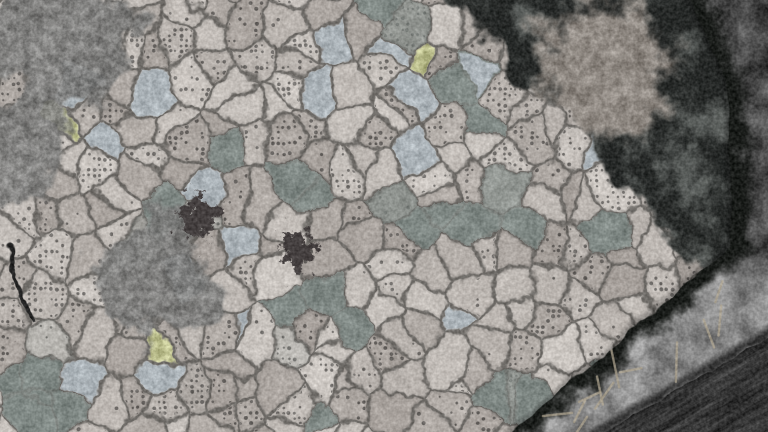
This texture is drawn by a Shadertoy shader. Its source:

```glsl
// Lichen-crusted boulder: pale plates parted by dark seams, with grey-green
// patches, pits and a shaded flank, above a crevice with wood and straw.
// Plates are a warped, weighted Voronoi; stains and grain are gradient noise.

vec2 hash2(vec2 p) {
    vec3 q = fract(p.xyx * vec3(0.1031, 0.1030, 0.0973));
    q += dot(q, q.yzx + 33.33);
    return fract((q.xx + q.yz) * q.zy);
}

float corner(vec2 cell, vec2 offset) {
    float angle = 6.2832 * hash2(cell).x;
    return dot(vec2(cos(angle), sin(angle)), offset);
}

float noise(vec2 p) {
    vec2 i = floor(p), f = p - i, o = vec2(1, 0);
    vec2 u = f * f * f * (f * (f * 6.0 - 15.0) + 10.0);
    return 1.4 * mix(mix(corner(i, f), corner(i + o, f - o), u.x),
                     mix(corner(i + o.yx, f - o.yx), corner(i + 1.0, f - 1.0), u.x), u.y);
}

float fbm(vec2 p) {
    float sum = 0.0, amp = 0.55;
    for (int k = 0; k < 4; k++) {
        sum += amp * noise(p);
        p = mat2(1.6, 1.2, -1.2, 1.6) * p + 7.3;
        amp *= 0.55;
    }
    return sum;
}

// Distance to the nearest seam; also yields the plate's cell and centre.
float plateSeam(vec2 p, out vec2 id, out vec2 site) {
    float best = 1e3, edge = 1e3;
    for (int k = 0; k < 50; k++) {
        vec2 c = floor(p) + vec2(k % 5, k / 5 % 5) - 2.0;
        vec2 s = c + hash2(c + 40.0);
        float d = dot(s - p, s - p) - 0.3 * hash2(c + 91.0).x;
        if (k < 25) {
            if (d < best) { best = d; id = c; site = s; }
        } else if (c != id) {
            edge = min(edge, (d - best) / (2.0 * max(length(s - site), 0.05)));
        }
    }
    return edge;
}

float segment(vec2 p, vec2 a, vec2 b) {
    vec2 d = b - a;
    return length(p - a - d * clamp(dot(p - a, d) / dot(d, d), 0.0, 1.0));
}

float bump(vec2 p, float x, float y, float radius) {
    vec2 d = (p - vec2(x, y)) / radius;
    return exp(-dot(d, d));
}

// Small round pits, one at most in each cell of a fine grid.
float pits(vec2 p, float density, float blur) {
    vec2 c = floor(p), h = hash2(c + 5.0);
    float r = 0.18 + 0.2 * h.x;
    float d = length(p - c - 0.35 - 0.3 * hash2(c + 17.0));
    return step(h.y, density) * (1.0 - smoothstep(r - blur, r + blur, d));
}

vec3 lichenFace(vec2 p, float px) {
    vec2 warp = vec2(fbm(p * 14.0), fbm(p * 14.0 + 31.0));
    vec2 id, site;
    float seam = plateSeam(p * 13.0 + 0.32 * warp, id, site) / 13.0;
    vec2 h = hash2(id + 3.0), tint = hash2(id + 61.0);

    // Pale plates with mottling, pits and a seam of uneven width.
    vec3 col = mix(vec3(0.65, 0.625, 0.605), vec3(0.80, 0.78, 0.76), h.x);
    col += 0.07 * fbm(p * 30.0) + 0.03 * fbm(p * 4.0);
    col *= 1.0 - 0.42 * pits(p * 80.0, 0.5 * smoothstep(0.3, 0.9, h.y), 60.0 * px)
               * smoothstep(0.004, 0.009, seam);
    float width = 0.0032 + 0.0016 * noise(p * 25.0);
    float line = 1.0 - smoothstep(width - px, width + 1.4 * px, seam);
    col *= 0.88 + 0.12 * smoothstep(0.0, 0.012, seam);
    col = mix(col, vec3(0.39, 0.38, 0.365), 0.85 * line);

    // Whole plates of grey-green, bluish white or sulphur crust.
    float crust = fbm(p * 40.0);
    float patchy = noise(site / 2.6 + 4.0) + 0.35 * (tint.x - 0.5);
    vec3 green = vec3(0.50, 0.535, 0.52) + 0.13 * fbm(p * 24.0);
    col = mix(col, green, smoothstep(0.30, 0.36, patchy) * (1.0 - 0.3 * line));
    col = mix(col, vec3(0.67, 0.70, 0.72) + 0.15 * crust, step(0.93, tint.y) * (1.0 - line));
    col = mix(col, vec3(0.74, 0.75, 0.56) + 0.25 * crust, step(tint.y, 0.018) * (1.0 - line));

    // Bare, coarse rock on the left, dark crumbly clumps and a crack.
    float bare = bump(p, 0.36, 0.34, 0.19) + bump(p, 0.14, 0.91, 0.22)
               + bump(p, 0.02, 0.62, 0.13) + 0.55 * fbm(p * 7.0 + 9.0);
    vec3 rough = vec3(0.49, 0.49, 0.485) + 0.22 * crust + 0.08 * fbm(p * 6.0);
    col = mix(col, rough, 0.92 * smoothstep(0.54, 0.66, bare));
    float clump = bump(p, 0.69, 0.42, 0.055) + bump(p, 0.46, 0.50, 0.06) + 0.8 * crust;
    col = mix(col, vec3(0.27, 0.25, 0.25), smoothstep(0.5, 0.7, clump));
    float crack = segment(p + 0.02 * warp, vec2(0.02, 0.43), vec2(0.07, 0.26));
    return mix(vec3(0.14), col, smoothstep(0.003, 0.008, crack));
}

// Shaded flank: dark stone with a weathered tan swell.
vec3 flank(vec2 p) {
    float stain = fbm(p * 9.0), mottle = fbm(p * 30.0);
    vec3 col = mix(vec3(0.15, 0.16, 0.155), vec3(0.37, 0.385, 0.375),
                   smoothstep(-0.2, 0.5, stain + 0.4 * mottle));
    float swell = bump(p, 1.40, 0.84, 0.19) + 0.5 * stain;
    return mix(col, vec3(0.56, 0.535, 0.51) + 0.22 * mottle, smoothstep(0.4, 0.65, swell));
}

// Everything past the boulder: gap, stones, streaked wood and straw.
vec3 crevice(vec2 p, float gap, float px) {
    float rough = fbm(p * 16.0);
    vec3 col = vec3(mix(0.54, 0.28, smoothstep(0.34, 0.42, p.y)) + 0.28 * rough);
    col = mix(vec3(0.10, 0.11, 0.10), col, smoothstep(0.015, 0.06, gap + 0.04 * rough));
    float wood = 0.58 * (p.x - 1.40) - p.y + 0.01 * rough;
    float streak = fbm(vec2(p.x + 0.58 * p.y, p.y - 0.58 * p.x) * vec2(6, 60));
    col = mix(col, vec3(0.21 + 0.16 * streak), smoothstep(-px, px, wood));
    col *= mix(0.4, 1.0, smoothstep(0.0, 0.025, abs(wood + 0.01)));
    for (int k = 0; k < 12; k++) {
        vec2 h = hash2(vec2(k, 8)), g = hash2(vec2(k, 23));
        vec2 root = vec2(1.32 + 0.42 * h.x, 0.32 * h.x + 0.05 * h.y);
        vec2 tip = root + (0.05 + 0.06 * g.x) * vec2(cos(6.0 * g.y), sin(6.0 * g.y));
        float straw = 1.0 - smoothstep(0.001, 0.001 + 1.5 * px, segment(p, root, tip));
        col = mix(col, vec3(0.68, 0.64, 0.56), 0.75 * straw);
    }
    return col;
}

void mainImage(out vec4 fragColor, in vec2 fragCoord) {
    float px = 1.0 / iResolution.y;
    vec2 p = fragCoord * px;
    float wobble = fbm(p * 8.0);

    // Boulder outline and the ridge between its lit face and flank.
    float top = max(p.y - 0.68, 0.0);
    float side = 1.69 - 0.9 * top * top - p.x;
    float under = (p.y - 0.37 - 0.857 * (p.x - 1.62)) / 1.317;
    float inside = min(side, under) + 0.018 * wobble;
    float ridge = (p.y - 1.0 + 1.06 * (p.x - 1.04)) / 1.457 + 0.07 * wobble;

    vec3 col = mix(lichenFace(p, px), flank(p), smoothstep(-0.008, 0.012, ridge));
    col *= mix(0.72, 1.0, smoothstep(0.0, 0.02, inside));
    col = mix(crevice(p, -inside, px), col, smoothstep(-px, px, inside));
    col += 0.07 * noise(p * 120.0) + 0.04 * noise(p * 210.0);
    fragColor = vec4(clamp(col, 0.0, 1.0), 1.0);
}
```
